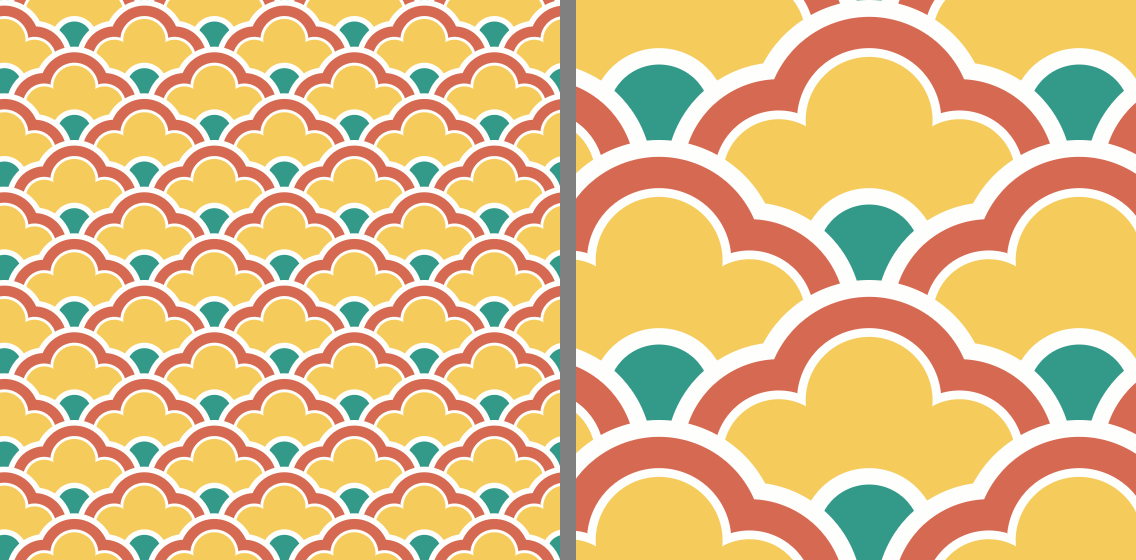
Left, the full canvas; right, a detail of the centre.
A Shadertoy shader for this pattern:

```glsl
// Overlapping scalloped clouds in brick-offset rows, with small fans in the gaps.
// Each row is painted over the one above it; every outline is an offset of one
// union of circles. The canvas is 768 units wide: 4 clouds across, 12 half-rows down.

const vec3 WHITE  = vec3(0.995, 0.995, 0.99);
const vec3 YELLOW = vec3(0.96, 0.80, 0.36);
const vec3 RED    = vec3(0.84, 0.41, 0.32);
const vec3 TEAL   = vec3(0.20, 0.605, 0.54);

// Signed distance to a disc
float disc(vec2 p, vec2 center, float radius) {
    return length(p - center) - radius;
}

// Cloud outline: crown, side lobe (mirrored by abs) and a filler at the base
float cloud(vec2 p) {
    float crown = disc(p, vec2(0.0, 55.0), 55.0);
    float lobe  = disc(p, vec2(41.3, 80.0), 51.5);
    float base  = disc(p, vec2(0.0, 92.0), 51.5);
    return min(crown, min(lobe, base));
}

// Paint the inside of a shape with an edge one pixel wide
void paint(inout vec3 color, vec3 ink, float dist, float pixel) {
    color = mix(color, ink, clamp(0.5 - dist / pixel, 0.0, 1.0));
}

void mainImage(out vec4 fragColor, in vec2 fragCoord) {
    vec2 p = fragCoord / iResolution.xy * 768.0;
    p = vec2(p.x - 6.0, 768.0 - p.y);              // y runs down the rows
    float pixel = 768.0 / min(iResolution.x, iResolution.y);
    float currentRow = floor(p.y / 64.0);
    vec3 color = YELLOW;

    // Upper rows first, so that lower rows overlap them
    for (int i = -1; i <= 1; i++) {
        float row = currentRow + float(i);
        float shift = 96.0 * mod(row, 2.0);
        vec2 q = vec2(abs(mod(p.x - shift + 96.0, 192.0) - 96.0), p.y - row * 64.0);

        // Fan between two neighbouring clouds
        float fan = disc(q, vec2(96.0, 53.0), 31.0);
        paint(color, WHITE, fan, pixel);
        paint(color, TEAL, fan + 7.5, pixel);

        // Cloud: white rim, red band, thin white line, yellow body
        float d = cloud(q);
        paint(color, WHITE, d, pixel);
        paint(color, RED, d + 7.7, pixel);
        paint(color, WHITE, d + 22.0, pixel);
        paint(color, YELLOW, d + 26.0, pixel);
    }
    fragColor = vec4(color, 1.0);
}
```
